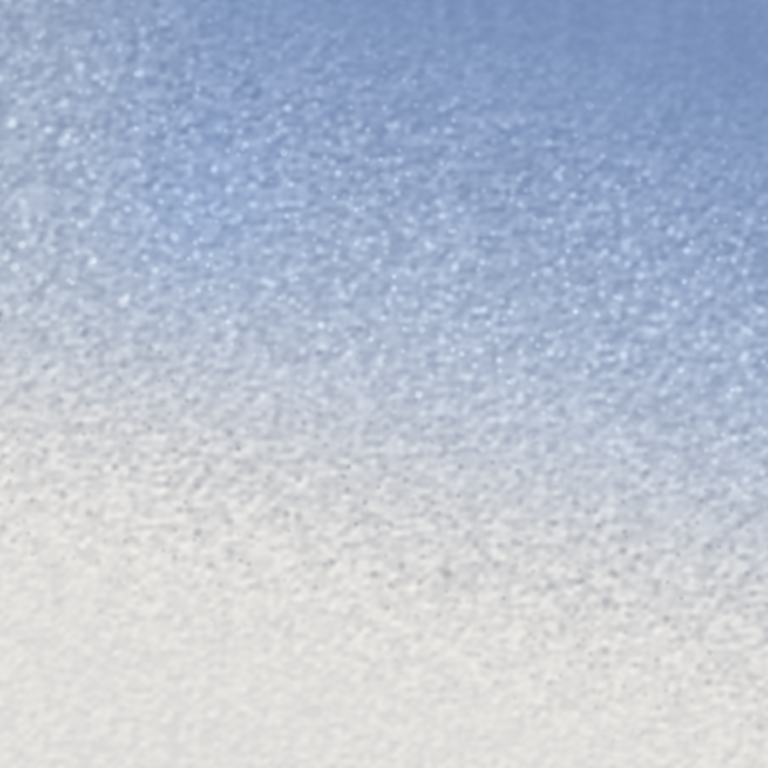
A WebGL 1 fragment shader for this texture:

```glsl
precision highp float;
// Frosted, pebbled glass in front of a soft blue sky above a pale ground.
// A tilted colour ramp is textured by fine embossed noise, soft glints
// in the blue part, dark pits in the pale part and faint vertical streaks.

uniform vec2 u_resolution;

float hash(vec2 p) {
    vec3 q = fract(vec3(p.xyx) * 0.1031);
    q += dot(q, q.yzx + 33.33);
    return fract((q.x + q.y) * q.z);
}

float noise(vec2 p) {
    vec2 i = floor(p);
    vec2 f = fract(p);
    f = f * f * (3.0 - 2.0 * f);
    return mix(mix(hash(i), hash(i + vec2(1.0, 0.0)), f.x),
               mix(hash(i + vec2(0.0, 1.0)), hash(i + 1.0), f.x), f.y);
}

// Height of the pebbled surface: two rotated layers hide the lattice.
float pebbles(vec2 uv) {
    vec2 p = uv * vec2(92.0, 104.0);
    vec2 r = mat2(0.8, 0.6, -0.6, 0.8) * p;
    return 0.55 * noise(r + 200.0) + 0.45 * noise(p * 1.23 + 60.0);
}

// Soft round spots, one per jittered cell, present with the given chance.
float spots(vec2 p, float chance) {
    float total = 0.0;
    vec2 cell = floor(p);
    for (int j = -1; j <= 1; j++) {
        for (int i = -1; i <= 1; i++) {
            vec2 id = cell + vec2(float(i), float(j));
            vec2 jitter = vec2(hash(id + 120.0), hash(id + 210.0));
            float radius = mix(0.35, 0.7, hash(id + 320.0));
            float spot = 1.0 - smoothstep(0.0, radius, length(p - id - jitter));
            total += spot * step(hash(id + 430.0), chance) * mix(0.4, 1.0, hash(id + 540.0));
        }
    }
    return min(total, 1.0);
}

// Ramp from pale ground to deep blue sky.
vec3 skyRamp(float h) {
    vec3 c = mix(vec3(0.882, 0.875, 0.865), vec3(0.82, 0.825, 0.835), smoothstep(0.18, 0.40, h));
    c = mix(c, vec3(0.74, 0.775, 0.835), smoothstep(0.33, 0.53, h));
    c = mix(c, vec3(0.645, 0.71, 0.815), smoothstep(0.46, 0.69, h));
    c = mix(c, vec3(0.565, 0.645, 0.785), smoothstep(0.63, 0.88, h));
    return mix(c, vec3(0.495, 0.59, 0.75), smoothstep(0.82, 1.08, h));
}

void main() {
    vec2 uv = gl_FragCoord.xy / u_resolution;

    // Tilted background
    float h = uv.y + 0.25 * (uv.x - 0.5) + 0.01;
    vec3 color = skyRamp(h);
    float blue = smoothstep(0.36, 0.62, h);

    // Milky haze along the left edge, bluer patch beside it
    float haze = (1.0 - smoothstep(0.0, 0.32, uv.x)) * smoothstep(0.4, 0.75, uv.y);
    color = mix(color, vec3(0.69, 0.73, 0.79), 0.45 * haze);
    vec2 patchOffset = (uv - vec2(0.25, 0.73)) / vec2(0.12, 0.12);
    color += vec3(-0.025, -0.01, 0.015) * exp(-dot(patchOffset, patchOffset));

    // Vertical streaks towards the top
    float streak = noise(vec2(uv.x * 75.0, uv.y * 9.0)) - 0.5;
    color += 0.04 * streak * smoothstep(0.55, 1.0, uv.y) * (1.0 - 0.5 * uv.x);

    // Embossed grain, calm at the upper right and at the bottom
    float height = pebbles(uv);
    float relief = height - pebbles(uv + vec2(-0.003, 0.005));
    float calm = smoothstep(0.78, 1.06, h);
    float strength = mix(0.45, 1.0, smoothstep(0.05, 0.38, h)) * (1.0 - 0.75 * calm);
    color += strength * (0.07 * relief + 0.15 * (height - 0.5)) * vec3(1.0, 0.95, 0.82);

    // Bright glints over blue, dark pits over pale
    float glint = spots(uv * 66.0, 0.45) * blue * (1.0 - 0.85 * calm);
    color += (0.13 * glint - 0.012 * blue) * vec3(1.0, 0.97, 0.82);
    float pitBand = smoothstep(0.05, 0.28, h) * (1.0 - smoothstep(0.42, 0.65, h));
    color -= 0.10 * spots(uv * 70.0 + 17.0, 0.25) * pitBand * vec3(1.0, 0.95, 0.85);

    // A few larger grey pits where the pale part begins
    float pitLine = exp(-pow((h - 0.32) / 0.06, 2.0));
    color -= 0.20 * spots(uv * 46.0 + 5.0, 0.025) * pitLine;

    gl_FragColor = vec4(clamp(color, 0.0, 1.0), 1.0);
}
```
